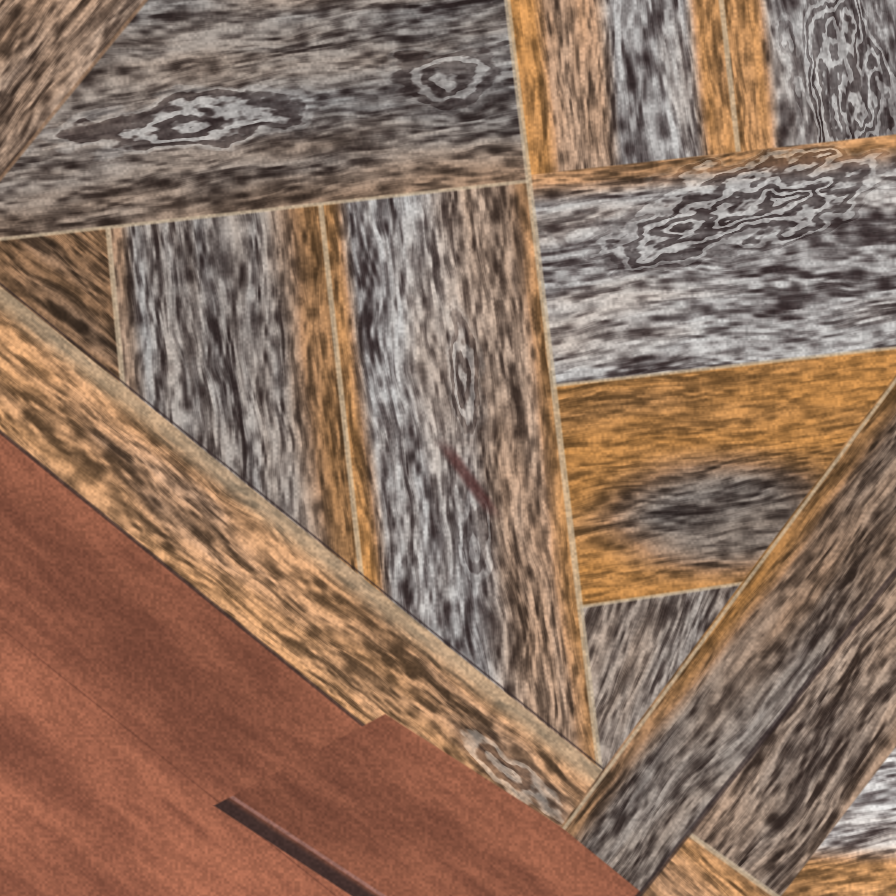
This texture is drawn by a Shadertoy shader. Its source:

```glsl
// Weathered planks laid at mixed angles above a red-brown floor.
// Straight cuts part the boards, painted back to front; stretched
// value noise gives the grain and warped ellipses give the knots.
#define INK vec3(.2, .16, .16)
#define PALE vec3(.78, .77, .76)
#define BROWN vec3(.58, .45, .35)
#define HONEY vec3(.68, .48, .27)
#define LIGHT vec3(.8, .72, .61)
#define FLOOR_DARK vec3(.46, .28, .22)
#define FLOOR_LIGHT vec3(.67, .42, .32)
#define EDGE .0016
#define WARP .035
#define GRAIN vec2(14, 125)
#define WOBBLE .9

vec2 p; // canvas point, 0 to 1, y down

float hash(vec2 v) {
  vec3 q = fract(v.xyx * .1031);
  q += dot(q, q.yzx + 33.33);
  return fract((q.x + q.y) * q.z);
}
float noise(vec2 v) {
  vec2 i = floor(v), f = fract(v);
  f *= f * (3. - 2. * f);
  return mix(mix(hash(i), hash(i + vec2(1, 0)), f.x),
             mix(hash(i + vec2(0, 1)), hash(i + 1.), f.x), f.y);
}
float fbm(vec2 v) {
  float sum = 0., amp = .533;
  for (int i = 0; i < 4; i++) {
    sum += amp * noise(v);
    v = v * 2.03 + 17.3;
    amp *= .5;
  }
  return sum;
}
// Signed distance to a line, positive on the right of a to b
float cut(float ax, float ay, float bx, float by) {
  vec2 a = vec2(ax, ay), d = normalize(vec2(bx, by) - a), r = p - a;
  return d.x * r.y - d.y * r.x;
}
float cover(float d) { return smoothstep(-EDGE, EDGE, d); }
float stroke(float d, float w) { return cover(w - abs(d)); }
float near(float d, float a, float b) { return 1. - smoothstep(a, b, d); }
vec2 along(vec2 v, vec2 dir) {
  dir = normalize(dir);
  return vec2(dot(v, dir), dot(v, vec2(-dir.y, dir.x)));
}
// warm: 0 grey, .5 brown, 1 honey
vec3 plank(vec2 dir, float seed, float warm, float tone) {
  vec2 q = along(p, dir) + seed * 3.7;
  q.y += WARP * (fbm(q * vec2(5, 13)) - .5);
  float broad = fbm(q * vec2(4, 22));
  float s = .5 * fbm(q * GRAIN) + .33 * noise(q * vec2(70, 250)) + .17 * broad;
  s = smoothstep(.2, .74, s);
  warm = clamp(warm + .4 * (broad - .5), 0., 1.);
  vec3 c = mix(INK, PALE, s);
  c = mix(c, BROWN * (.45 + s), min(1.8 * warm, 1.));
  c = mix(c, HONEY * (.68 + .6 * s), max(2. * warm - 1., 0.));
  return c * tone;
}
void knot(inout vec3 c, vec2 mid, vec2 dir, vec2 size, float rings, float amount) {
  vec2 t = along(p - mid, dir), q = t / size, w = t * vec2(22, 50) + mid * 90.;
  q += WOBBLE * (vec2(fbm(w), fbm(w + 9.)) - .5);
  float d = length(q), band = .5 + .5 * sin(d * rings);
  vec3 ring = mix(INK, PALE, smoothstep(.2, .9, band));
  c = mix(c, mix(ring, c, .25), amount * near(d, .5, 1.1));
}
vec3 floorWood(float seed) {
  vec2 q = along(p, vec2(.78, .58)) + seed;
  float t = .65 * fbm(q * vec2(4, 15)) + .35 * fbm(q * vec2(18, 90));
  return mix(FLOOR_DARK, FLOOR_LIGHT, smoothstep(.2, .8, t));
}
void lay(inout vec3 c, vec3 top, float d) { c = mix(c, top, cover(d)); }
void rule(inout vec3 c, vec3 ink, float d, float w) { c = mix(c, ink, .7 * stroke(d, w)); }

void mainImage(out vec4 fragColor, in vec2 fragCoord) {
  p = fragCoord / iResolution.xy;
  p.y = 1. - p.y;
  vec2 H = vec2(1, -.12), V = vec2(.11, 1), D = vec2(-.6, .8), B = vec2(.78, .625);
  float seam = cut(.566, 0., .667, .84);

  // Upper left boards
  float low = cut(0., .267, .582, .203), corner = cut(.163, 0., 0., .2);
  vec3 col = plank(H, 1., .1 + .3 * near(-low, 0., .06), .83);
  knot(col, vec2(.2, .137), H, vec2(.17, .036), 17., .9);
  knot(col, vec2(.5, .085), H, vec2(.09, .04), 17., .6);
  lay(col, plank(D, 2., .4, .98), corner);
  rule(col, BROWN, corner, .002);

  // Left upright boards
  float gapA = cut(.12, .25, .138, .44), gapB = cut(.358, .23, .405, .66);
  vec3 c = plank(V, 4., .02 + .8 * near(-gapB, .01, .035) + .4 * near(seam, .06, .13) + .3 * near(seam, .005, .03), 1.);
  knot(c, vec2(.52, .42), V, vec2(.08, .028), 16., .6);
  knot(c, vec2(.53, .6), V, vec2(.1, .025), 14., .5);
  float split = cut(.495, .495, .555, .58);
  c = mix(c, vec3(.34, .21, .2), .8 * near(abs(split), .002, .01) * near(abs(p.y - .535), .02, .05));
  lay(c, plank(V, 3., .1 + .65 * near(gapB, .01, .07) + .35 * near(-gapA, .01, .03), .9), gapB);
  lay(c, plank(B, 5., .6, .8), gapA);
  rule(c, LIGHT, min(abs(gapA), abs(gapB)), .003);
  lay(col, c, low);
  rule(col, LIGHT, low, .002);

  // Right upright boards over level boards
  float u = p.x - .1 * p.y, l2 = cut(.592, .195, 1., .15);
  float l3 = cut(.622, .43, 1., .388), l4 = cut(.65, .677, .83, .651);
  vec3 r = plank(V, 6., .42 * near(u, .66, .685) + .45 * near(u, .59, .61) + .7 * near(abs(u - .81), .03, .05), 1.);
  knot(r, vec2(.94, .1), V, vec2(.17, .07), 30., .7);
  rule(r, LIGHT, cut(.805, 0., .824, .17), .003);
  c = plank(H, 7., .02 + .65 * near(l2, .01, .04), 1.02);
  knot(c, vec2(.83, .232), vec2(1, -.25), vec2(.19, .06), 28., .85);
  knot(c, vec2(.645, .262), H, vec2(.045, .03), 9., .4);
  lay(r, c, l2);
  float worn = near(length((p - vec2(.81, .575)) / vec2(.16, .08)), .4, 1.1);
  lay(r, plank(H, 8., .92 - .75 * worn, .95 - .2 * worn), l3);
  lay(r, plank(vec2(-.4, 1), 9., .12, .9), l4);
  rule(r, LIGHT, min(abs(l3), abs(l4)), .002);
  lay(col, r, -seam);
  rule(col, LIGHT, seam, .0035);

  // Sloping base board
  float top = cut(0., .319, .664, .853), foot = cut(0., .482, .39, .797);
  c = plank(B, 10., .6, 1.08);
  knot(c, vec2(.57, .865), B, vec2(.09, .025), 13., .6);
  lay(col, mix(c, LIGHT * .9, .6 * near(top, .008, .03)), top);
  rule(col, INK, top + .002, .001);

  // Floor and raised block
  c = floorWood(1.) * (.95 + .12 * smoothstep(.02, .25, foot));
  rule(c, FLOOR_DARK, cut(0., .7, .25, .9), .001);
  lay(col, c, foot);
  rule(col, INK, foot, .002);
  float front = cut(.245, .896, .404, 1.);
  float back = min(cut(.245, .896, .43, .797), cut(.43, .797, .625, .922));
  c = mix(floorWood(5.) * .95, INK, .8 * near(-front, .004, .014));
  rule(c, vec3(.62, .46, .43), front + .013, .002);
  lay(col, c, min(back, .006 - front));

  // Right diagonals and end pieces
  float e1 = cut(.977, .449, .625, .924), e2 = cut(1., .638, .716, .996);
  float end = cut(.768, .93, .866, 1.);
  c = plank(D, 11., .12 + .3 * near(p.y, .6, .85) + .45 * near(-e1, .01, .04), .83);
  rule(c, LIGHT, e1 + .004, .002);
  lay(col, c, min(-e1, -cut(.625, .922, .716, .996)));
  c = plank(D, 12., .35, .9);
  lay(c, plank(B, 13., .6, 1.1), end);
  rule(c, LIGHT, end, .003);
  lay(col, c, -e2);
  rule(col, INK, e2, .003);
  lay(col, plank(H, 14., .8 * smoothstep(.94, .97, p.y), 1.15), -cut(1., .833, .872, 1.));

  fragColor = vec4(col * (.9 + .2 * noise(p * 330.)), 1);
}
```
